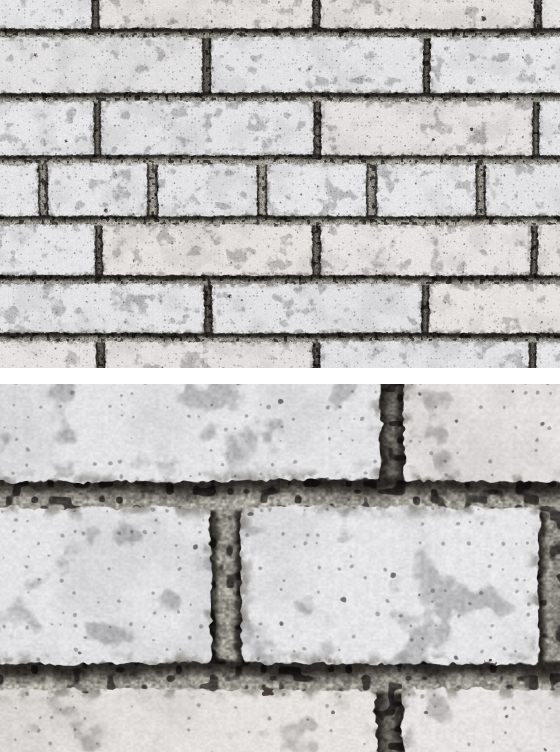
Top, the full canvas; bottom, a detail of the centre.
This texture is drawn by a WebGL 1 fragment shader. Its source:

```glsl
precision highp float;
uniform vec2 u_resolution;

float hash(vec2 p) {
  return fract(sin(dot(p, vec2(127.1, 311.7))) * 43758.5453);
}

float noise(vec2 p) {
  vec2 i = floor(p), f = fract(p);
  f = f * f * (3.0 - 2.0 * f);
  return mix(mix(hash(i), hash(i + vec2(1, 0)), f.x),
             mix(hash(i + vec2(0, 1)), hash(i + vec2(1, 1)), f.x), f.y);
}

float fbm(vec2 p) {
  float sum = 0.0, amp = 0.53;
  for (int i = 0; i < 4; i++) {
    sum += amp * noise(p);
    p = mat2(1.6, 1.2, -1.2, 1.6) * p + 7.3;
    amp *= 0.5;
  }
  return sum;
}

float roundBox(vec2 p, vec2 halfSize, float r) {
  vec2 q = abs(p) - halfSize + r;
  return length(max(q, 0.0)) + min(max(q.x, q.y), 0.0) - r;
}

// Randomly scattered pits, one candidate per grid cell
float pits(vec2 uv, float scale, float chance, float radius, float px) {
  vec2 cell = floor(uv * scale);
  vec2 center = 0.3 + 0.4 * vec2(hash(cell + 3.1), hash(cell + 8.7));
  float r = radius * (0.4 + 0.6 * hash(cell + 5.3));
  float d = length(fract(uv * scale) - center) / scale;
  d += (noise(uv * 350.0) - 0.5) * radius * 0.7;
  return step(hash(cell), chance) * (1.0 - smoothstep(r - px, r + px, d));
}

void main() {
  float px = 1.0 / u_resolution.y;
  vec2 uv = gl_FragCoord.xy * px;

  // Courses grow slightly taller toward the top
  vec2 wall = uv + 0.003 * (vec2(noise(uv * 7.0), noise(uv * 6.0 + 40.0)) - 0.5);
  float course = (sqrt(0.023716 + 0.0092 * (wall.y - 0.084)) - 0.154) / 0.0046;
  float row = floor(course);
  float height = 0.154 + 0.0046 * (row + 0.5);

  // Running bond, with every fourth course laid as headers
  float period = mix(0.586, 0.602, uv.y);
  float along = (wall.x - 0.86) / period;
  float kind = mod(row, 4.0);
  float header = step(1.5, kind) * step(kind, 2.5);
  if (header > 0.5) {
    along = (along - 0.25) * 2.0;
    period *= 0.5;
  } else if (kind < 0.5) {
    along += 0.5;
  }
  vec2 id = vec2(floor(along), row);
  vec2 local = (vec2(fract(along), fract(course)) - 0.5) * vec2(period, height);

  // Brick outline with crumbled edges
  float rnd = hash(id + 17.0);
  vec2 halfSize = 0.5 * vec2(period, height) - vec2(0.0095 + 0.004 * header, 0.0118);
  halfSize.x -= 0.002 * rnd;
  local.x += 0.003 * (hash(id + 4.0) - 0.5);
  float d = roundBox(local, halfSize, 0.005);
  d += 0.006 * (fbm(uv * 65.0) - 0.5) + 0.003 * (noise(uv * 230.0) - 0.5);
  float brickMask = 1.0 - smoothstep(-px, px, d);

  float grain = noise(uv * 300.0);
  float fine = noise(uv * 520.0 + 31.0);
  float stain = fbm(uv * 17.0);

  // Mortar: shaded under each brick, paler on the ledge below
  float joint = floor(course + 0.5);
  float jointY = (fract(course + 0.5) - 0.5) * height;
  float pale = step(1.5, joint) * step(joint, 3.5);
  float ledge = 1.0 - smoothstep(-0.008, 0.006 + 0.003 * pale,
                                 jointY + 0.012 * (fbm(uv * 40.0) - 0.5));
  float inHorizontal = 1.0 - smoothstep(0.012, 0.017, abs(jointY));
  float middle = smoothstep(0.001, 0.010, d) * (0.5 + 0.4 * header);
  float light = mix(middle, ledge, inHorizontal);
  vec3 mortar = mix(vec3(0.14, 0.13, 0.12), vec3(0.53, 0.52, 0.49), light);
  mortar *= 0.65 + 0.45 * grain + 0.35 * fine;
  mortar *= 0.85 + 0.35 * stain + 0.10 * pale;
  mortar *= 1.0 - 0.6 * smoothstep(0.62, 0.8, noise(uv * 130.0 + 9.0));

  // Whitewashed face with a faint tint per brick
  vec3 brick = mix(vec3(0.905, 0.905, 0.915), vec3(0.910, 0.893, 0.880),
                   smoothstep(0.6, 1.0, rnd));
  brick += 0.018 * (hash(id + 9.0) - 0.5);
  brick *= 0.985 + 0.05 * (grain - 0.5) + 0.05 * (fine - 0.5);
  brick -= 0.05 * smoothstep(0.45, 0.75, stain);

  // Grey smudges and grime near the edges
  float smudge = smoothstep(0.60, 0.74, fbm(uv * 32.0 + 50.0));
  brick -= smudge * (0.10 + 0.14 * grain);
  float edge = smoothstep(-0.014, 0.0, d);
  float grime = smoothstep(0.42, 0.72, fbm(uv * 85.0 + 13.0));
  brick = mix(brick, vec3(0.50, 0.49, 0.46), edge * grime * 0.75);

  // Fine pores and a few larger chips
  brick *= 1.0 - 0.28 * pits(uv, 95.0, 0.22, 0.0019, px);
  brick *= 1.0 - 0.50 * pits(uv + 2.7, 38.0, 0.09, 0.0024, px);
  float chip = pits(uv + 5.2, 9.0, 0.10, 0.0065, px);
  brick = mix(brick, vec3(0.20, 0.16, 0.14), chip * 0.85);

  gl_FragColor = vec4(clamp(mix(mortar, brick, brickMask), 0.0, 1.0), 1.0);
}
```
